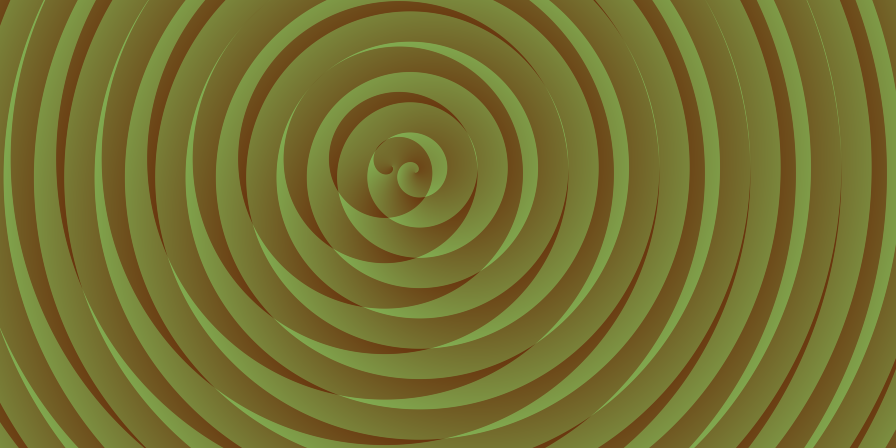
Write a Shadertoy shader that draws this background.

```glsl
// Two one-armed spirals with nearby centers, wound in opposite directions.
// Each gives a sawtooth ramp, one rising and one falling outward; their mean
// blends brown into green, so crossing edges leave thin and wide crescents.

const float TAU = 6.2831853;

const vec3 BROWN = vec3(0.41, 0.20, 0.05);
const vec3 GREEN = vec3(0.51, 0.69, 0.325);

// Sawtooth from 0 to 1 whose drop is softened over a half width
float smoothSaw(float phase, float halfWidth) {
    float d = phase - round(phase);
    return d + 1.0 - smoothstep(-halfWidth, halfWidth, d);
}

// Spiral ramp rising outward; winding is +1 for counterclockwise, -1 for clockwise
float spiral(vec2 p, vec2 center, float pitch, float winding, float offset, float pixel) {
    vec2 q = p - center;
    float radius = length(q);
    float turn = atan(q.y, q.x) / TAU;
    float phase = radius / pitch - winding * turn - offset;

    // Length of the phase gradient, free of the seam in the angle
    float slope = length(vec2(1.0 / pitch, 1.0 / (TAU * max(radius, pixel))));
    return smoothSaw(phase, min(0.6 * slope * pixel, 0.45));
}

void mainImage(out vec4 fragColor, in vec2 fragCoord) {
    // Canvas height is one unit; horizontal centers follow the canvas width
    float pixel = 1.0 / iResolution.y;
    vec2 p = fragCoord * pixel;
    float aspect = iResolution.x * pixel;

    vec2 fineCenter = vec2(0.463 * aspect, 0.615);
    vec2 wideCenter = vec2(0.4374 * aspect, 0.629);

    float fine = spiral(p, fineCenter, 0.0677, 1.0, 0.06, pixel);
    float wide = spiral(p, wideCenter, 0.1016, -1.0, -0.125, pixel);

    // Rising and falling ramps share the tone equally
    float tone = 0.5 * (fine + 1.0 - wide);
    fragColor = vec4(mix(BROWN, GREEN, tone), 1.0);
}
```
